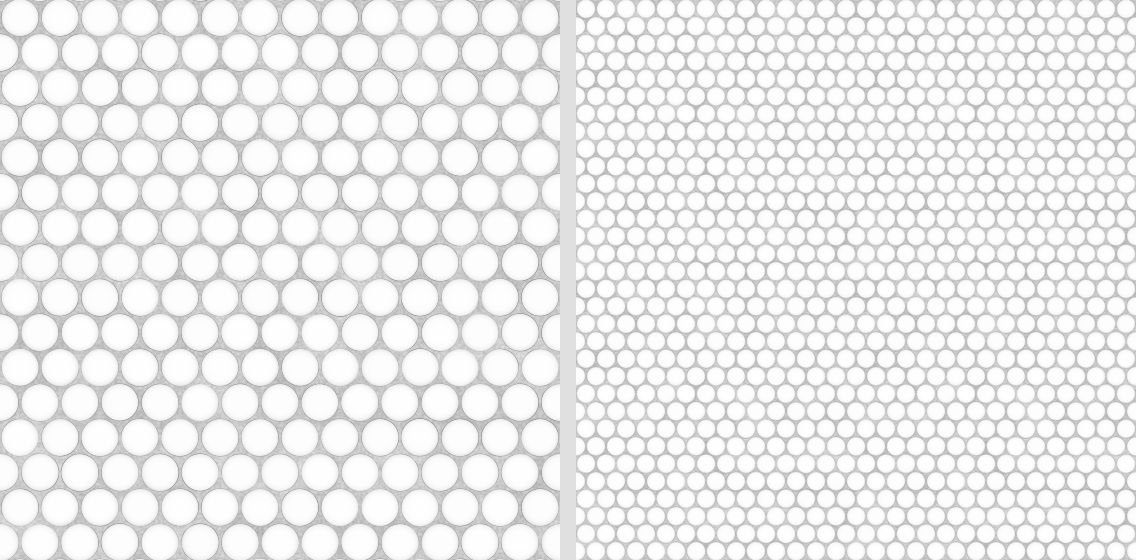
Left: one tile. Right: repeated 2 by 2.
Write a three.js fragment shader that draws this pattern.

```glsl
varying vec2 vUv;

const vec2 GRID = vec2(14.0, 16.0);
const float RADIUS = 0.0334;
const float SOFT_EDGE = 0.0009;
const float RIM_WIDTH = 0.0015;

vec2 hash2(vec2 p) {
  vec3 q = fract(vec3(p.xyx) * vec3(0.1031, 0.1030, 0.0973));
  q += dot(q, q.yzx + 33.33);
  return fract((q.xx + q.yz) * q.zy);
}

float cornerSlope(vec2 cell, vec2 offset, float period, float seed) {
  float angle = 6.28318 * hash2(mod(cell, period) + seed).x;
  return dot(vec2(cos(angle), sin(angle)), offset);
}

// Gradient noise that wraps after a whole number of cells
float gradientNoise(vec2 uv, float period, float seed) {
  vec2 p = uv * period;
  vec2 cell = floor(p);
  vec2 f = p - cell;
  vec2 w = f * f * f * (f * (f * 6.0 - 15.0) + 10.0);
  vec2 e = vec2(1.0, 0.0);
  float low = mix(cornerSlope(cell, f, period, seed),
                  cornerSlope(cell + e.xy, f - e.xy, period, seed), w.x);
  float high = mix(cornerSlope(cell + e.yx, f - e.yx, period, seed),
                   cornerSlope(cell + e.xx, f - e.xx, period, seed), w.x);
  return mix(low, high, w.y);
}

// Offset from the nearest disc centre in xy, wrapped disc index in zw
vec4 nearestDisc(vec2 uv, vec2 grid, float jitter) {
  vec4 nearest = vec4(1.0, 1.0, 0.0, 0.0);
  for (int k = -1; k <= 1; k++) {
    float row = floor(uv.y * grid.y) + float(k);
    float stagger = 0.5 * mod(row, 2.0);
    float column = floor(uv.x * grid.x - stagger + 0.5);
    vec2 id = mod(vec2(column, row), grid);
    vec2 centre = vec2(column + stagger, row + 0.5) / grid;
    vec2 offset = uv - centre - jitter * (hash2(id + 5.0) - 0.5);
    if (dot(offset, offset) < dot(nearest.xy, nearest.xy)) {
      nearest = vec4(offset, id);
    }
  }
  return nearest;
}

float groutShade(vec2 uv) {
  float patches = gradientNoise(uv, 9.0, 11.0);
  float mottling = gradientNoise(uv, 70.0, 23.0);
  float grain = gradientNoise(uv, 210.0, 37.0);
  return 0.785 + 0.08 * patches + 0.06 * mottling + 0.09 * grain;
}

// White glaze that darkens towards its rounded edge
float glazeShade(vec2 offset, float radius, vec2 variation) {
  vec2 lean = 0.04 * radius * (variation - 0.5);
  float reach = min(length(offset - lean) / radius, 1.05);
  float falloff = pow(reach, 8.0);
  return 0.997 - 0.006 * variation.x - mix(0.085, 0.11, variation.y) * falloff;
}

// Uneven strength of the dark joint around a disc
float rimStrength(vec2 uv, float variation) {
  float drift = gradientNoise(uv, 10.0, 51.0);
  float breaks = gradientNoise(uv, 55.0, 67.0);
  return clamp(0.4 + 0.3 * variation + 0.7 * drift + 0.5 * breaks, 0.05, 0.95);
}

void main() {
  vec4 disc = nearestDisc(vUv, GRID, 0.0007);
  vec2 variation = hash2(disc.zw + 17.0);
  float radius = RADIUS + 0.0004 * (variation.y - 0.5);
  float edge = length(disc.xy) - radius;

  // Grout, then glazed disc, then the thin joint
  float inside = 1.0 - smoothstep(-SOFT_EDGE, SOFT_EDGE, edge);
  float shade = mix(groutShade(vUv), glazeShade(disc.xy, radius, variation), inside);
  float rim = 1.0 - smoothstep(0.0, RIM_WIDTH, abs(edge));
  shade = mix(shade, 0.62, rim * rimStrength(vUv, variation.x));

  gl_FragColor = vec4(vec3(clamp(shade, 0.0, 1.0)), 1.0);
}
```
